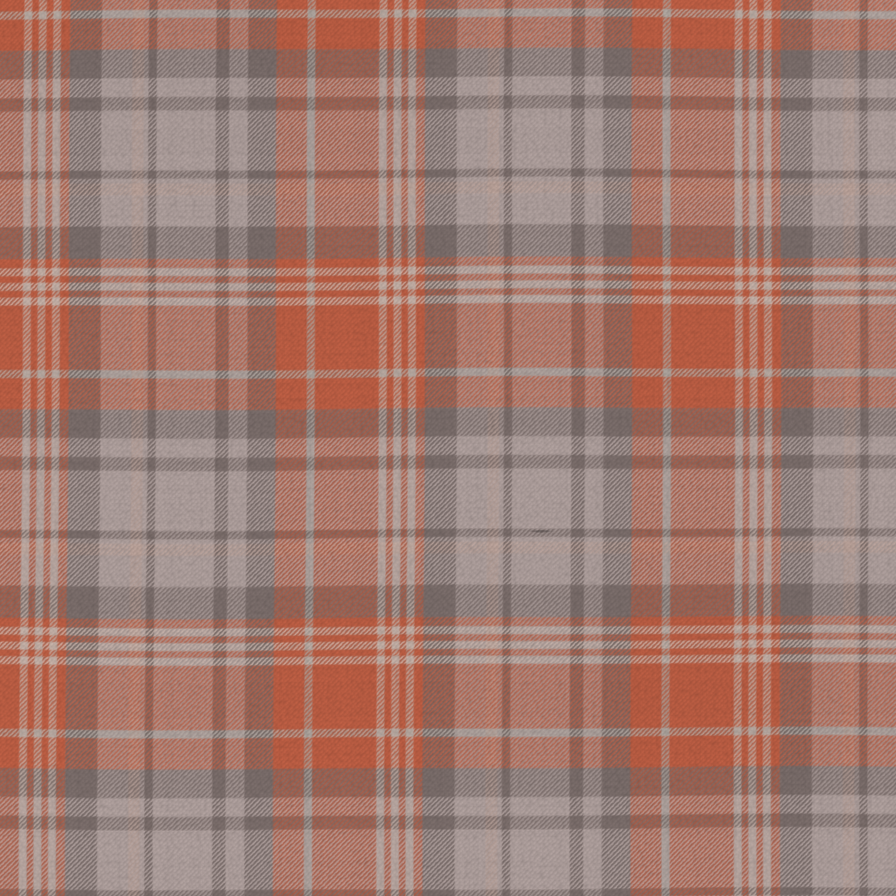
This texture is drawn by a WebGL 2 fragment shader. Its source:

```glsl
#version 300 es
precision highp float;
// Woven tartan: one striped sett colours both the warp and the weft yarns.
// A diagonal twill rib decides which yarn shows on top; cellular grain, uneven
// threads and layered sines add the mottling and drift of soft wool cloth.

uniform vec2 u_resolution;
out vec4 fragColor;

// Layout: the sett is measured in threads, its origin at an orange edge
const float SETT = 306.0;
const vec2 REPEATS = vec2(2.514, 2.494);
const vec2 ORIGIN = vec2(0.307, 0.544);
const float WRAP = 0.25;

// Yarn colours
const vec3 STONE = vec3(0.650, 0.593, 0.583);
const vec3 CHARCOAL = vec3(0.455, 0.405, 0.395);
const vec3 ORANGE = vec3(0.700, 0.348, 0.250);
const vec3 COOL = vec3(0.645, 0.610, 0.585);
const vec3 CREAM = vec3(0.725, 0.650, 0.615);
const vec3 BLUSH = vec3(0.690, 0.600, 0.568);

// Weave and wear
const float RIBS = 192.0;
const float RIB_CONTRAST = 0.22;
const float RIB_RELIEF = 0.12;
const float RIB_SHADE = 0.025;
const float GRAIN_CELLS = 240.0;
const float GRAIN = 0.10;
const float THREADS = 300.0;
const float THREAD_WEAR = 0.02;
const vec2 SLUB_CENTER = vec2(0.604, 0.407);
const vec2 SLUB_SIZE = vec2(0.013, 0.0018);
const vec3 LUMA = vec3(0.3, 0.59, 0.11);

float hash(vec2 p) {
    p = fract(p * vec2(0.1031, 0.1137));
    p += dot(p, p.yx + 33.33);
    return fract((p.x + p.y) * p.x * 17.0);
}

// Distance to the nearest scattered fibre tuft
float cellular(vec2 p) {
    vec2 cell = floor(p);
    float nearest = 2.0;
    for (int j = -1; j <= 1; j++) {
        for (int i = -1; i <= 1; i++) {
            vec2 c = cell + vec2(i, j);
            vec2 tuft = c + vec2(hash(c), hash(c + 57.0));
            nearest = min(nearest, length(p - tuft));
        }
    }
    return nearest;
}

// Soft-edged stripe between two thread positions
float band(float t, float from, float to, float soft) {
    return smoothstep(from - soft, from + soft, t)
         - smoothstep(to - soft, to + soft, t);
}

// Yarn colour at a position counted in repeats
vec3 yarn(float repeatPos) {
    float soft = 0.6 + 0.6 * fwidth(repeatPos) * SETT;
    float t = (fract(repeatPos + WRAP) - WRAP) * SETT;
    vec3 color = STONE;

    // Broad charcoal frame around the orange block
    color = mix(color, CHARCOAL, band(t, -24.5, 155.5, soft));
    color = mix(color, ORANGE, band(t, 0.0, 128.0, soft));

    // Single cool line and a group of three cream lines
    color = mix(color, COOL, band(t, 26.5, 33.5, soft));
    for (int i = 0; i < 3; i++) {
        float start = 88.5 + 12.5 * float(i);
        color = mix(color, CREAM, band(t, start, start + 6.8, soft));
    }

    // Fine accents on the stone ground
    color = mix(color, BLUSH, band(t, 182.0, 192.0, soft));
    color = mix(color, CHARCOAL, band(t, 196.0, 203.0, soft));
    color = mix(color, CHARCOAL, band(t, -52.0, -40.5, soft));
    return color;
}

// Slow sag and skew of cloth lying flat
vec2 drape(vec2 uv) {
    float skew = 0.007 * (uv.y - 0.5) * (1.0 - uv.x);
    float sag = 0.0014 * sin(5.0 * uv.x + 2.0 * uv.y)
              + 0.0007 * sin(13.0 * uv.x - 4.0 * uv.y);
    return uv + vec2(-skew + 0.0006 * sin(9.0 * uv.y), sag);
}

void main() {
    vec2 uv = gl_FragCoord.xy / u_resolution;
    vec2 cloth = drape(uv);
    vec2 sett = (cloth - ORIGIN) * REPEATS;
    vec3 warp = yarn(sett.x);
    vec3 weft = yarn(sett.y);

    // Twill: ribs climb to the right and fade when too fine to resolve
    float grain = cellular(uv * GRAIN_CELLS) - 0.5;
    float ribPos = (cloth.x - cloth.y) * RIBS;
    float ribFade = 1.0 - smoothstep(0.9, 1.6, fwidth(ribPos));
    float rib = sin(6.2832 * ribPos + 1.2 * grain) * ribFade;
    vec3 color = mix(warp, weft, 0.5 + RIB_CONTRAST * rib);
    color += RIB_RELIEF * rib * dot(weft - warp, LUMA);

    // Uneven yarns, fuzzy grain and faint broad shading
    vec2 thread = floor(cloth * THREADS);
    float wear = hash(vec2(thread.x, 7.0)) + hash(vec2(thread.y, 91.0)) - 1.0;
    float broad = sin(4.0 * uv.x + 1.0) * sin(5.0 * uv.y) + 0.5 * sin(11.0 * uv.y + 3.0 * uv.x);
    color *= 1.0 + RIB_SHADE * rib - GRAIN * grain + THREAD_WEAR * wear + 0.006 * broad;

    // One small dark knot in the weft
    float slub = length((uv - SLUB_CENTER) / SLUB_SIZE);
    color *= 1.0 - 0.25 * (1.0 - smoothstep(0.3, 1.2, slub));

    fragColor = vec4(color, 1.0);
}
```
